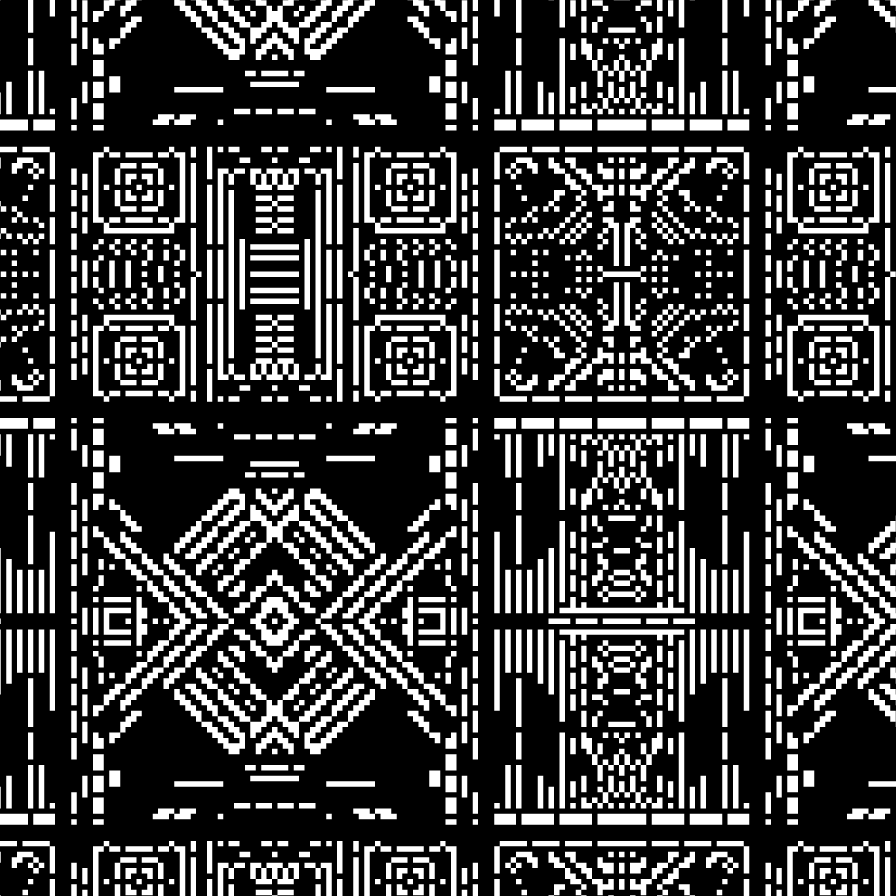
Reproduce this pattern procedurally as a three.js fragment shader.

```glsl
varying vec2 vUv;

#define CELLS 165.2
#define CENTRE 50.15
#define HALF_PERIOD 64.0
#define PANEL_EDGE 37.5
#define GUTTER 3.0
#define SAMPLES 4
#define INK vec3(1.0)
#define GROUND vec3(0.0)

float hash(vec2 p) {
  return fract(sin(dot(p, vec2(127.1, 311.7))) * 43758.5453);
}

float at(float a, float b) { return step(abs(a - b), 0.4); }

float within(float a, float lo, float hi) { return step(lo - 0.4, a) * step(a, hi + 0.4); }

// Parallel lines broken into dashes of one run, some of them dropped
float dashes(float across, float along, float pitch, float width, float run, float keep) {
  float row = floor((across + 0.5) / pitch);
  float shifted = along + floor(hash(vec2(row, pitch)) * run);
  float piece = floor((shifted + 0.5) / run);
  float line = step(across - row * pitch, width - 0.5);
  float dash = step(shifted - piece * run, run - 1.5);
  return line * dash * step(hash(vec2(row + 3.0, piece)), keep);
}

// Large panel: stepped diamond, chevrons, dark corners and bars above
float medallion(float u, float v) {
  float ring = u + v, chevron = u - v;
  if (u > 33.5) return dashes(u + 1.0, v, 2.0, 1.0, 5.0, 0.85);
  if (u > 25.5 && v > 21.5 && (u > 30.5 || v > 26.5))
    return dashes(u + 1.0, v, 3.0, 2.0, 4.0, 0.6);
  if (v > 24.5) {
    float bars = at(v, 30.0) * within(u, 10.0, 18.0);
    bars += at(v, 27.0) * step(u, 5.5) * dashes(0.0, u, 2.0, 1.0, 4.0, 1.0);
    bars += at(v, 29.0) * step(u, 4.5);
    bars += within(v, 33.0, 34.0) * step(u, 8.5) * dashes(v, u, 2.0, 1.0, 4.0, 0.9);
    bars += within(v, 35.0, 36.0) * within(u, 10.0, 22.0) * dashes(v, u, 1.0, 1.0, 4.0, 0.6);
    return min(bars, 1.0);
  }
  if (u > 24.5 && v < 6.5) {
    float box = max(abs(u - 29.0), v);
    return dashes(box, u + v, 2.0, 1.0, 6.0, 0.9);
  }
  if (chevron > 7.5) {
    if (chevron > 19.5) return dashes(u, v, 2.0, 1.0, 3.0, 0.8);
    return dashes(chevron, ring, 4.0, 2.0, 8.0, 0.75);
  }
  if (ring > 32.5 || chevron > 5.5) return 0.0;
  if (ring < 4.5) return max(at(ring, 0.0), within(ring, 3.0, 4.0));
  if (chevron < -15.5) return dashes(-chevron, u, 4.0, 2.0, 6.0, 0.9);
  if (ring > 20.5) return dashes(ring + 1.0, chevron, 4.0, 2.0, 12.0, 0.8);
  return dashes(ring, chevron, 4.0, 2.0, 6.0, 0.75);
}

// Wide panel: central ladder, rounded squares and arcs between them
float ladder(float u, float w) {
  if (u < 4.5 && w < 6.5) return max(step(w, 0.5), max(at(w, 3.0), at(w, 5.0)));
  if (u < 4.5 && w < 16.5)
    return max(at(u, 0.0) * at(mod(w, 4.0), 1.0), within(u, 1.0, 3.0) * at(mod(w, 2.0), 0.0));
  if (u < 15.5) {
    if (w > 18.5 && u < 10.5) return dashes(w + 1.0, u, 2.0, 1.0, 3.0, 0.7);
    if (w < 0.5) return at(mod(u, 2.0), 0.0);
    float run = u > 10.5 ? 12.0 : 16.0;
    return dashes(u, w, u > 10.5 ? 3.0 : 2.0, 1.0, run, 0.85);
  }
  if (u > 33.5) return dashes(u + 1.0, w, 2.0, 1.0, 4.0, 0.7);
  if (w < 6.5) return dashes(u + floor(w * w * 0.12), w, 3.0, 1.0, 4.0, 0.9);
  vec2 q = abs(vec2(u - 25.0, w - 16.0));
  vec2 corner = q - 4.0;
  float ring = floor(length(max(corner, 0.0)) + min(max(corner.x, corner.y), 0.0) + 0.5);
  if (ring > 4.5) return 0.0;
  return dashes(ring + 4.0, q.x - q.y, 2.0, 1.0, ring > 3.5 ? 9.0 : 4.0, 0.9);
}

// Tall panel: long columns around dotted ovals and tapering lenses
float columns(float t, float v) {
  if (v > 35.5) return dashes(0.0, t, 2.0, 1.0, 7.0, 1.0);
  if (at(v, 35.0) + at(v, 20.0) + at(v, 1.0) > 0.5) return 0.0;
  if (v < 0.5) return step(t, 13.5) * dashes(0.0, t, 2.0, 1.0, 5.0, 1.0);
  if (at(v, 2.0) > 0.5 && t < 10.5) return 1.0;
  float oval = floor(length(vec2(t * 1.5, v - 11.0)));
  if (oval < 9.5) return dashes(oval, v, 2.0, 1.0, 3.0, 0.85);
  if (v > 21.5 && t < 6.5)
    return dashes(t + floor(abs(v - 29.0) * 0.4), v, 2.0, 1.0, 5.0, 0.85);
  return dashes(t + 1.0, v, 2.0, 1.0, t > 9.5 ? 16.0 : 4.0, 0.75);
}

// Small panel: framed speckle with a spindle and slanted leaves
float speckle(float t, float w) {
  float frame = max(t, w);
  if (frame > 22.5) return at(frame, 23.0) * dashes(0.0, min(t, w), 2.0, 1.0, 6.0, 0.9);
  if (frame > 21.5) return 0.0;
  if (t + w * 0.3 < 4.0) return max(at(t, 1.0) * within(w, 2.0, 9.0), at(w, 0.0));
  if (t < 2.5) return dashes(t, w, 2.0, 1.0, 3.0, 0.8);
  if (w > 14.5 && t < 18.5) return dashes(t - w + 24.0, t + w, 4.0, 2.0, 6.0, 0.75);
  return dashes(floor(length(vec2(t, w))), t - w, 2.0, 1.0, 2.0, 0.9);
}

float pattern(vec2 p) {
  vec2 c = floor(p);
  vec2 a = abs(mod(c + HALF_PERIOD, 2.0 * HALF_PERIOD) - HALF_PERIOD);
  vec2 b = HALF_PERIOD - a;
  bvec2 outer = greaterThan(a, vec2(PANEL_EDGE));
  bvec2 gap = lessThan(abs(a - PANEL_EDGE - 0.5 * GUTTER), vec2(0.5 * GUTTER));
  if (any(gap)) return 0.0;
  if (outer.x) return outer.y ? speckle(b.x, b.y) : columns(b.x, a.y);
  return outer.y ? ladder(a.x, b.y) : medallion(a.x, a.y);
}

void main() {
  vec2 p = vUv * CELLS - CENTRE;
  vec2 footprint = fwidth(p);
  float cover = 0.0;
  for (int i = 0; i < SAMPLES; i++)
    for (int j = 0; j < SAMPLES; j++)
      cover += pattern(p + footprint * ((vec2(i, j) + 0.5) / float(SAMPLES) - 0.5));
  gl_FragColor = vec4(mix(GROUND, INK, cover / float(SAMPLES * SAMPLES)), 1.0);
}
```
